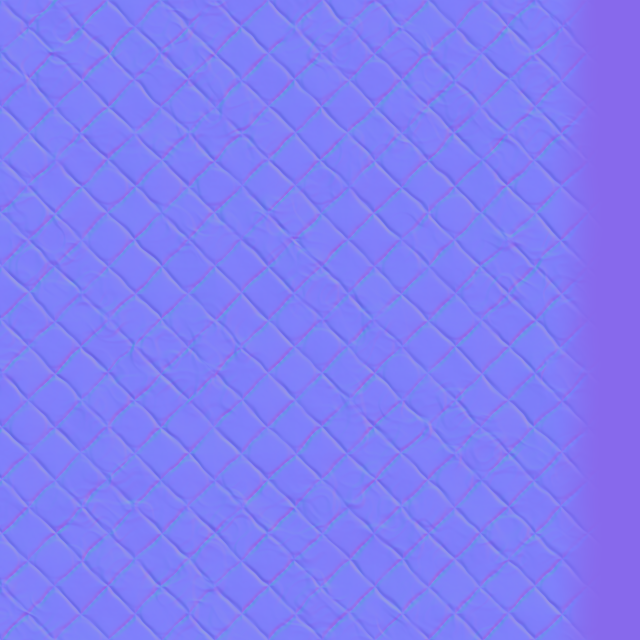
A Shadertoy shader for this texture map:

```glsl
// Tangent-space normal map of worn quilted padding: a 12 by 12 lattice of diamond
// pads with uneven pressed seams, folds and a plain tilted band at the right edge.
// A height field is built from distances and noise, then differentiated.

const float REPEATS = 12.0;              // diamonds across and down
const vec2  LATTICE_SHIFT = vec2(0.0026, 0.0);
const float SEAM_WIDTH = 0.050;          // in pad sides
const float SHOULDER_WIDTH = 0.13;       // in pad sides
const float SEAM_DEPTH = 0.00050;        // heights in canvas units
const float PAD_DEPTH = 0.00040;
const float SHOULDER_DEPTH = 0.00042;
const float STITCHES = 6.0;              // per pad side
const float STITCH_AMOUNT = 0.15;
const float WOBBLE = 0.0042;
const float FOLD_HEIGHT = 0.00062;
const float RIDGE_HEIGHT = 0.00040;
const float SWELL_HEIGHT = 0.0009;
const float GRAIN_HEIGHT = 0.00006;
const float PAD_TILT = 0.022;
const float SLOPE_LIMIT = 1.3;           // higher flattens steep slopes more
const vec2  BAND_SLOPE = vec2(0.06, -0.175);
const vec2  BAND_FADE = vec2(0.855, 0.94);
const float FLAT_BLUE = 0.985;
const float BLUE_LOSS = 0.32;            // blue lost per unit of slope
const float TAU = 6.28319;

vec2 hash2(vec2 p) {
    vec3 q = fract(p.xyx * vec3(0.1031, 0.1030, 0.0973));
    q += dot(q, q.yzx + 33.33);
    return fract((q.xx + q.yz) * q.zy);
}

float gradientDot(vec2 cell, vec2 offset) {
    float angle = TAU * hash2(cell + 57.0).x;
    return dot(vec2(cos(angle), sin(angle)), offset);
}

float gradientNoise(vec2 p) {
    vec2 i = floor(p), f = p - i;
    vec2 w = f * f * f * (f * (f * 6.0 - 15.0) + 10.0);
    vec2 e = vec2(1.0, 0.0);
    float low = mix(gradientDot(i, f), gradientDot(i + e, f - e), w.x);
    float high = mix(gradientDot(i + e.yx, f - e.yx), gradientDot(i + 1.0, f - 1.0), w.x);
    return mix(low, high, w.y);
}

// Diagonal lattice: seams lie where either coordinate is whole.
vec2 latticeCoord(vec2 p) {
    vec2 bend = vec2(gradientNoise(p * 19.0), gradientNoise(p * 19.0 + 40.0));
    bend += 0.4 * vec2(gradientNoise(p * 52.0 + 9.0), gradientNoise(p * 52.0 + 80.0));
    p += WOBBLE * bend - LATTICE_SHIFT;
    return REPEATS * vec2(p.x + p.y, p.x - p.y);
}

float roundedBox(vec2 q, float halfSide, float radius) {
    vec2 d = abs(q) - halfSide + radius;
    return length(max(d, 0.0)) + min(max(d.x, d.y), 0.0) - radius;
}

float bell(float d, float width) {
    return exp(-d * d / (width * width));
}

float quiltHeight(vec2 p) {
    vec2 c = latticeCoord(p);
    vec2 local = fract(c) - 0.5;
    vec2 seam = 0.5 - abs(local);

    // Pressed seams of uneven depth, with stitches along one direction
    float wear = clamp(1.0 + 1.3 * gradientNoise(p * 26.0 + 63.0), 0.35, 1.6);
    float stitch = 1.0 + STITCH_AMOUNT * sin(TAU * STITCHES * c.x);
    float groove = max(bell(seam.x, SEAM_WIDTH), bell(seam.y, SEAM_WIDTH) * stitch);
    float shoulder = exp(-min(seam.x, seam.y) / SHOULDER_WIDTH);

    // Pads with corners of varied roundness and ragged outline
    float roundness = hash2(floor(c)).x;
    float edge = roundedBox(local, 0.5, 0.06 + 0.40 * roundness * roundness);
    edge += 0.07 * gradientNoise(p * 42.0 + 15.0);
    float padEdge = bell(min(edge, 0.0), SEAM_WIDTH * 1.2);

    // Folds and ridges gather in patches and around pad corners
    float patches = smoothstep(-0.25, 0.30, gradientNoise(p * 8.0 + 21.0));
    float corner = exp(-length(seam) / 0.22);
    float gather = patches * (0.25 + 0.8 * shoulder + 0.9 * corner);
    vec2 drift = p + 0.010 * vec2(gradientNoise(p * 24.0 + 5.0), gradientNoise(p * 24.0 + 90.0));
    float fold = smoothstep(-0.09, 0.09, gradientNoise(drift * 23.0));
    float ridge = bell(gradientNoise(drift * vec2(31.0, 38.0) + 33.0), 0.17);

    // Soft swelling and fine grain
    float swell = gradientNoise(p * 13.0 + 3.0);
    float grain = gradientNoise(p * 70.0) + 0.4 * gradientNoise(p * 140.0);

    return (FOLD_HEIGHT * fold + RIDGE_HEIGHT * ridge) * gather
         + SWELL_HEIGHT * swell + GRAIN_HEIGHT * grain - SHOULDER_DEPTH * shoulder
         - (SEAM_DEPTH * groove + PAD_DEPTH * padEdge) * wear;
}

vec2 surfaceSlope(vec2 p) {
    float e = max(0.0013, 0.5 / iResolution.y);
    vec2 dx = vec2(e, 0.0), dy = vec2(0.0, e);
    vec2 rise = vec2(quiltHeight(p + dx) - quiltHeight(p - dx),
                     quiltHeight(p + dy) - quiltHeight(p - dy));
    vec2 slope = -rise / (2.0 * e);

    // Each pad leans a little its own way, fading at its seams
    vec2 c = latticeCoord(p);
    vec2 seam = 0.5 - abs(fract(c) - 0.5);
    float inside = smoothstep(0.0, 0.15, min(seam.x, seam.y));
    slope += PAD_TILT * (hash2(floor(c) + 11.0) - 0.5) * inside;
    return slope / (1.0 + SLOPE_LIMIT * length(slope));
}

void mainImage(out vec4 fragColor, in vec2 fragCoord) {
    vec2 p = fragCoord / iResolution.xy;
    float band = smoothstep(BAND_FADE.x, BAND_FADE.y, p.x + 0.012 * gradientNoise(p * 9.0));
    vec2 slope = mix(surfaceSlope(p), BAND_SLOPE, band);

    // Encode the slope as normal-map colour
    fragColor = vec4(0.5 + 0.5 * slope, FLAT_BLUE - BLUE_LOSS * length(slope), 1.0);
}
```
